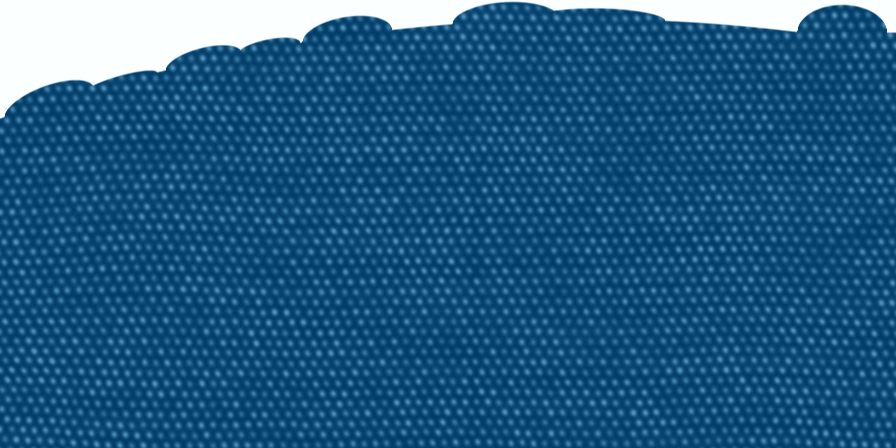
Give the GLSL for this texture, as a WebGL 1 fragment shader.

```glsl
precision highp float;

// Blue woven cloth with a scalloped upper edge on white.
// Oval thread crowns sit on a brick lattice of 78 by 44, each with its own
// brightness; value noise bends the rows and adds faint patches and streaks.

uniform vec2 u_resolution;

float hash(vec2 p) {
  vec3 q = fract(vec3(p.xyx) * 0.1031);
  q += dot(q, q.yzx + 33.33);
  return fract((q.x + q.y) * q.z);
}

float noise(vec2 p) {
  vec2 i = floor(p), f = fract(p);
  f = f * f * (3.0 - 2.0 * f);
  return mix(mix(hash(i), hash(i + vec2(1.0, 0.0)), f.x),
             mix(hash(i + vec2(0.0, 1.0)), hash(i + vec2(1.0, 1.0)), f.x), f.y);
}

// Rounded bump of the cloth edge
float dome(float x, float center, float halfWidth, float height) {
  float t = (x - center) / halfWidth;
  return height * sqrt(max(0.0, 1.0 - t * t));
}

// Height of the cloth edge: a shallow arch carrying the scallops
float clothEdge(float x) {
  float arch = max(0.735 + 0.34 * x - 0.13 * x * x, x > 1.7 ? 0.927 : 0.0);
  float scallop = max(dome(x, 0.11, 0.10, 0.040), dome(x, 0.27, 0.08, 0.014));
  scallop = max(scallop, dome(x, 0.455, 0.085, 0.031));
  scallop = max(scallop, dome(x, 0.60, 0.07, 0.020));
  scallop = max(scallop, dome(x, 0.775, 0.10, 0.042));
  scallop = max(scallop, dome(x, 1.13, 0.12, 0.042));
  scallop = max(scallop, dome(x, 1.33, 0.155, 0.024));
  scallop = max(scallop, dome(x, 1.88, 0.10, 0.062));
  return arch + scallop;
}

// Summed light of the thread crowns in the three nearest rows
float weave(vec2 p) {
  vec2 g = p * vec2(39.0, 44.0);
  g.y += 0.7 * (noise(p * vec2(3.0, 2.0)) - 0.5);
  g.x += 0.5 * (noise(p * vec2(4.0, 9.0) + 20.0) - 0.5);
  float light = 0.0;
  for (int k = -1; k <= 1; k++) {
    float row = floor(g.y) + float(k);
    float x = g.x + 0.5 * mod(row, 2.0);
    vec2 cell = vec2(floor(x), row);
    vec2 jitter = vec2(hash(cell + 7.0), hash(cell + 71.0)) - 0.5;
    vec2 d = vec2(fract(x), g.y - row) - 0.5 - 0.1 * jitter;
    d.x += 0.12 * d.y;
    d /= vec2(0.26, 0.33);
    light += exp(-dot(d, d)) * (0.62 + 0.55 * hash(cell));
  }
  return light;
}

void main() {
  // Canvas height is one unit, width is two
  vec2 p = gl_FragCoord.xy / u_resolution * vec2(2.0, 1.0);

  // Crowns with worn patches, row streaks and fine grain
  float light = weave(p);
  light *= 0.85 + 0.3 * noise(p * vec2(5.0, 12.0) + 40.0);
  light += 0.08 * (noise(p * vec2(4.0, 44.0) + 90.0) - 0.5);
  light += 0.08 * (noise(p * 130.0) - 0.5);

  // Faint vertical crease in the lower half
  light -= 0.06 * exp(-pow((p.x - 1.06) / 0.012, 2.0)) * smoothstep(0.65, 0.45, p.y);

  vec3 threadShadow = vec3(0.005, 0.24, 0.41);
  vec3 threadCrown = vec3(0.27, 0.53, 0.70);
  vec3 cloth = mix(threadShadow, threadCrown, clamp(light, 0.0, 1.1));

  // Cut the cloth against white with a soft edge
  float soft = 1.2 / u_resolution.y;
  float outside = smoothstep(-soft, soft, p.y - clothEdge(p.x));
  gl_FragColor = vec4(mix(cloth, vec3(0.99, 1.0, 1.0), outside), 1.0);
}
```
